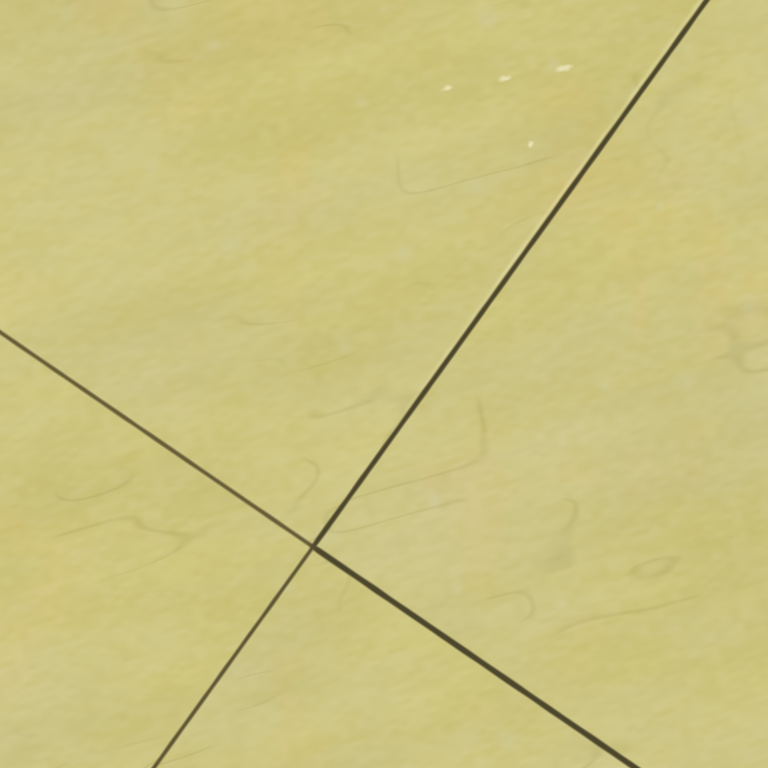
Write a three.js fragment shader that draws this texture.

```glsl
// Pale yellow stone paving with thin dark joints crossing on a slanted grid
#define CROSSING vec2(0.4076, 0.2880)
#define STEEP_NORMAL vec2(0.8114, -0.5845)
#define SHALLOW_NORMAL vec2(0.5656, 0.8247)
#define TILE_SIZE 1.0
#define JOINT_SOFTNESS 0.0021
#define STREAK_ANGLE 0.30
#define STONE_YELLOW vec3(0.800, 0.765, 0.470)
#define STONE_PALE vec3(0.806, 0.778, 0.550)
#define JOINT_DARK vec3(0.300, 0.275, 0.175)
#define JOINT_WORN vec3(0.400, 0.360, 0.220)
#define CHIP_LIGHT vec3(0.930, 0.900, 0.730)

varying vec2 vUv;

float hash(vec2 p) {
  vec3 q = fract(vec3(p.xyx) * 0.1031);
  q += dot(q, q.yzx + 33.33);
  return fract((q.x + q.y) * q.z);
}

float noise(vec2 p) {
  vec2 i = floor(p);
  vec2 f = fract(p);
  f = f * f * (3.0 - 2.0 * f);
  float low = mix(hash(i), hash(i + vec2(1.0, 0.0)), f.x);
  float high = mix(hash(i + vec2(0.0, 1.0)), hash(i + vec2(1.0, 1.0)), f.x);
  return mix(low, high, f.y);
}

float fbm(vec2 p) {
  float sum = 0.0;
  float amplitude = 0.5;
  for (int i = 0; i < 5; i++) {
    sum += amplitude * noise(p);
    p = p * 2.03 + 17.3;
    amplitude *= 0.5;
  }
  return sum;
}

vec2 rotate(vec2 p, float angle) {
  float c = cos(angle);
  float s = sin(angle);
  return vec2(c * p.x + s * p.y, c * p.y - s * p.x);
}

// Signed distance to the nearest line of a repeating set
float repeatLine(float x) {
  return x - TILE_SIZE * floor(x / TILE_SIZE + 0.5);
}

float jointMask(float d, float halfWidth) {
  return 1.0 - smoothstep(halfWidth - JOINT_SOFTNESS, halfWidth + JOINT_SOFTNESS, abs(d));
}

// Sparse soft blotches, at most one in each cell
float blotches(vec2 p) {
  vec2 cell = floor(p);
  float sum = 0.0;
  for (int y = -1; y <= 1; y++) {
    for (int x = -1; x <= 1; x++) {
      vec2 id = cell + vec2(float(x), float(y));
      vec2 center = id + vec2(hash(id + 3.1), hash(id + 8.7));
      float radius = mix(0.08, 0.22, hash(id + 5.3));
      float present = step(0.74, hash(id + 21.0));
      sum += present * (1.0 - smoothstep(0.0, radius, length(p - center)));
    }
  }
  return sum;
}

vec3 stone(vec2 p, vec2 tile) {
  vec2 q = rotate(p, STREAK_ANGLE) + 5.0 * tile + 20.0;
  float clouds = fbm(q * vec2(3.0, 7.0));
  float streaks = fbm(q * vec2(12.0, 42.0));
  float grain = noise(q * vec2(75.0, 150.0)) - 0.5;
  float tone = 0.45 + 1.1 * (clouds - 0.48) + 0.55 * (streaks - 0.48) + 0.28 * grain;
  tone += 0.12 * (p.x - 0.5) + 0.06 * (hash(tile + 40.0) - 0.5);
  vec3 color = mix(STONE_YELLOW, STONE_PALE, clamp(tone, 0.0, 1.0));
  color += 0.05 * (fbm(q * vec2(5.0, 16.0) + 31.0) - 0.48) + 0.018 * grain;

  // Rusty tint, grey-white blotches and faint dark scratches
  color += vec3(0.014, -0.006, -0.012) * smoothstep(0.56, 0.76, fbm(p * 8.0 + 50.0));
  float rough = 0.5 + noise(p * 80.0);
  color = mix(color, vec3(0.82, 0.81, 0.66), 0.32 * rough * blotches(p * 9.0 + 4.0));
  float vein = abs(noise(q * vec2(9.0, 28.0) + 70.0) - 0.5);
  float veinPatch = smoothstep(0.58, 0.75, noise(p * 9.0 + 12.0));
  return color - 0.035 * veinPatch * (1.0 - smoothstep(0.0, 0.06, vein));
}

// A short row of bright chips with one stray below it
float chips(vec2 p) {
  float sum = 0.0;
  for (int i = 0; i < 4; i++) {
    float k = float(i);
    float stray = step(2.5, k);
    vec2 center = mix(vec2(0.582 + 0.076 * k, 0.885 + 0.013 * k), vec2(0.690, 0.812), stray);
    vec2 d = rotate(p - center, mix(0.2, 0.7, stray));
    d += 0.004 * (vec2(noise(p * 150.0), noise(p * 150.0 + 9.0)) - 0.5);
    vec2 size = vec2(mix(0.009 + 0.003 * k, 0.007, stray), 0.0055);
    sum += 1.0 - smoothstep(0.25, 1.0, length(d / size));
  }
  return min(sum, 1.0);
}

void main() {
  vec2 fromCrossing = vUv - CROSSING;
  vec2 grid = vec2(dot(fromCrossing, STEEP_NORMAL), dot(fromCrossing, SHALLOW_NORMAL));
  vec3 color = stone(vUv, floor(grid / TILE_SIZE));
  color = mix(color, CHIP_LIGHT, 0.8 * chips(vUv));

  // Pale worn rim beside the steep joint
  float steep = repeatLine(grid.x);
  float shallow = repeatLine(grid.y);
  float rim = exp(-pow((steep + 0.0065) / 0.0024, 2.0)) * smoothstep(0.1, 0.5, grid.y);
  color = mix(color, CHIP_LIGHT, rim * (0.2 + 0.35 * noise(vUv * 30.0)));

  // Joints narrow and fade on one side of the crossing
  float upper = smoothstep(-0.01, 0.01, grid.y);
  float right = smoothstep(-0.01, 0.01, grid.x);
  float wear = 0.0006 * (noise(vUv * 45.0) - 0.5);
  float steepMask = jointMask(steep, mix(0.0024, 0.0031, upper) + wear);
  float shallowMask = jointMask(shallow, mix(0.0026, 0.0037, right) + wear);
  color = mix(color, mix(JOINT_WORN, JOINT_DARK, right), shallowMask);
  color = mix(color, mix(JOINT_WORN, JOINT_DARK, 0.3 + 0.7 * upper), steepMask);
  gl_FragColor = vec4(color, 1.0);
}
```
